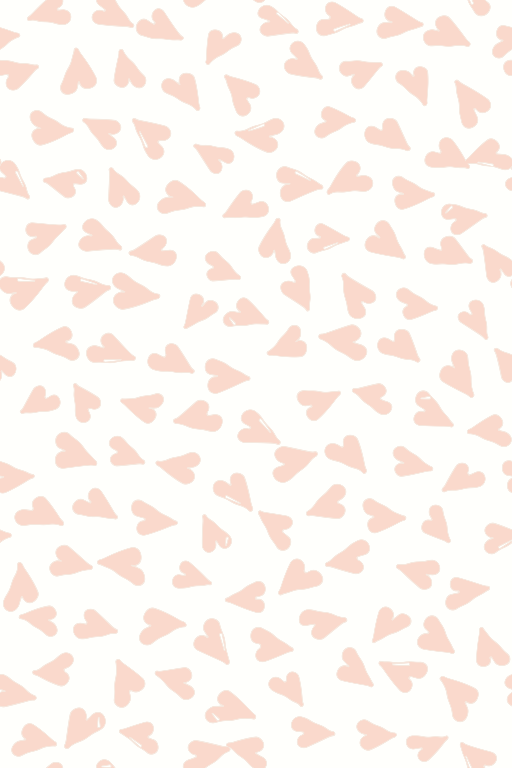
A WebGL 2 fragment shader for this pattern:

```glsl
#version 300 es
precision highp float;
// Scattered hand-drawn hearts in blush pink on white, as a seamless tile.
// A staggered, wrapping grid bent by periodic waves holds one turned heart
// per cell, made of blended tapered strokes; a few carry a white highlight.

uniform vec2 u_resolution;
out vec4 fragColor;

const vec3 PAPER = vec3(1.00, 1.00, 0.99);
const vec3 BLUSH = vec3(0.98, 0.85, 0.80);
const vec3 RIM   = vec3(0.96, 0.91, 0.87);

const float TAU = 6.2831853;
const vec2  GRID = vec2(9.0, 14.0);     // cells per tile; rows must be even
const float JITTER = 0.25;              // full range, in cells
const float SCALE_MIN = 0.87;
const float SCALE_MAX = 1.08;
const float MAIN_TURN = 1.2;            // most tips point right and a bit down
const float MAIN_SPREAD = 0.75;
const float COUNTER_SHARE = 0.38;       // hearts that face the other way
const float COUNTER_SPREAD = 1.35;
const float HIGHLIGHT_SHARE = 0.17;
const float BLEND = 0.035;              // rounding where strokes meet
const float SOFTNESS = 0.015;           // edge half width, in cells

// Four random values in 0..1 from a cell index and a seed.
vec4 hash4(vec2 cell, uint seed) {
  uvec4 h = uvec4(cell, seed, 7u) * 1664525u + 1013904223u;
  for (int i = 0; i < 2; i++) {
    h.x += h.y * h.w;
    h.y += h.z * h.x;
    h.z += h.x * h.y;
    h.w += h.y * h.z;
    h ^= h >> 16u;
  }
  return vec4(h >> 8u) / 16777216.0;
}

// Distance to a stroke whose radius shrinks from ra to rb, slightly plump.
float taperedStroke(vec2 p, vec2 a, vec2 b, float ra, float rb) {
  vec2 ab = b - a;
  float h = clamp(dot(p - a, ab) / dot(ab, ab), 0.0, 1.0);
  return length(p - a - h * ab) - mix(ra, rb, pow(h, 1.2));
}

float smoothUnion(float a, float b) {
  float h = max(BLEND - abs(a - b), 0.0) / BLEND;
  return min(a, b) - 0.25 * BLEND * h * h;
}

// Heart with its tip pointing down, two unequal lobes and a filled core.
float heart(vec2 p, vec4 shape) {
  vec2 tip = vec2(0.0, -0.41);
  vec2 lobeA = vec2(-0.165, mix(0.04, 0.14, shape.x));
  vec2 lobeB = vec2(0.14, mix(0.17, 0.25, shape.y));
  float a = taperedStroke(p, lobeA, tip, mix(0.12, 0.145, shape.z), 0.025);
  float b = taperedStroke(p, lobeB, tip, 0.138, 0.025);
  float core = taperedStroke(p, vec2(-0.02, 0.01), tip, 0.10, 0.025);
  float wobble = 0.006 * sin(17.0 * p.x + 13.0 * p.y + TAU * shape.w);
  return smoothUnion(smoothUnion(a, b), core) + wobble;
}

// Thin streak along the side of the heart, or a short one in its lobe.
float highlight(vec2 p, bool inLobe) {
  vec2 a = inLobe ? vec2(0.21, 0.16) : vec2(0.175, 0.02);
  vec2 b = inLobe ? vec2(0.13, 0.27) : vec2(0.075, -0.22);
  return taperedStroke(p, a, b, 0.022, 0.008);
}

// Slow periodic waves that keep rows and columns from lining up.
vec2 gridBend(vec2 cell) {
  vec2 t = TAU * cell / GRID;
  return vec2(0.28 * sin(t.y), 0.28 * sin(2.0 * t.x) + 0.12 * sin(4.0 * t.x + 1.0));
}

float coverage(float d, float soft) {
  return 1.0 - smoothstep(-soft, soft, d);
}

void main() {
  vec2 grid = gl_FragCoord.xy / u_resolution * GRID;
  // Makes cell offsets isotropic, measured in cell widths.
  vec2 cellShape = vec2(1.0, u_resolution.y / u_resolution.x * GRID.x / GRID.y);
  float soft = max(SOFTNESS, 0.75 * GRID.x / u_resolution.x);
  float ink = 0.0;

  for (int j = -1; j <= 1; j++) {
    float row = floor(grid.y) + float(j);
    float stagger = 0.5 * mod(row, 2.0);
    for (int i = -1; i <= 1; i++) {
      vec2 cell = vec2(floor(grid.x - stagger) + float(i), row);
      vec2 wrapped = mod(cell, GRID);
      vec4 place = hash4(wrapped, 11u);
      vec4 shape = hash4(wrapped, 29u);
      vec4 extra = hash4(wrapped, 53u);

      // Position, turn, mirror and slight bend of this heart.
      vec2 home = cell + vec2(stagger, 0.0);
      vec2 center = home + 0.5 + gridBend(home) + JITTER * (place.xy - 0.5);
      vec2 p = (grid - center) * cellShape;
      float swing = 2.0 * place.z - 1.0;
      float turn = MAIN_TURN + (place.w < COUNTER_SHARE
          ? 0.5 * TAU + COUNTER_SPREAD * swing : MAIN_SPREAD * swing);
      float c = cos(turn), s = sin(turn);
      float size = mix(SCALE_MIN, SCALE_MAX, extra.x);
      p = vec2(c * p.x + s * p.y, c * p.y - s * p.x) / size;
      p.x *= extra.y < 0.5 ? -1.0 : 1.0;
      p.x += 0.5 * (extra.z - 0.5) * p.y * p.y;

      float fill = coverage(heart(p, shape) * size, soft);
      if (extra.w < HIGHLIGHT_SHARE) {
        bool inLobe = extra.w < 0.35 * HIGHLIGHT_SHARE;
        fill *= 1.0 - coverage(highlight(p, inLobe) * size, soft);
      }
      ink = max(ink, fill);
    }
  }

  // The soft edge passes through a faint warm rim.
  vec3 color = mix(PAPER, BLUSH, ink);
  color = mix(color, RIM, 4.0 * ink * (1.0 - ink));
  fragColor = vec4(color, 1.0);
}
```
